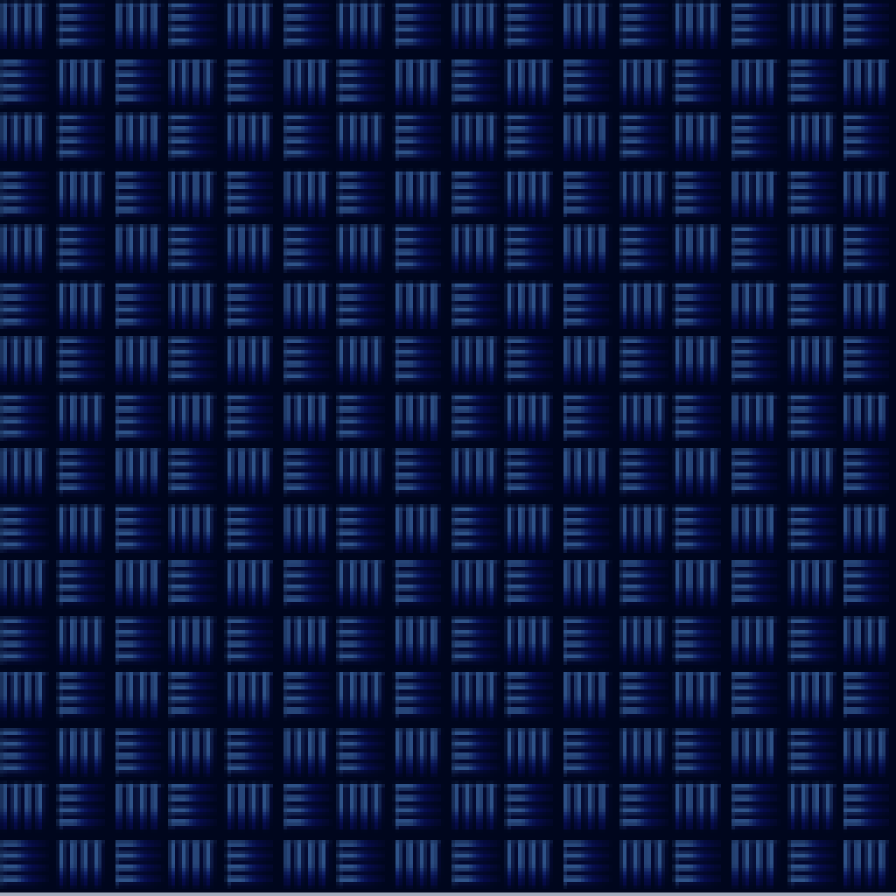
Give the GLSL for this pattern, as a three.js fragment shader.

```glsl
// Dark blue basket weave of 16 by 16 tiles with upright and level bars in turn, drawn in coarse blocks
#define GRID 256.0               // blocks across the canvas
#define PITCH vec2(16.04, 15.94) // tile spacing in blocks
#define TILE 13.2                // side of a tile in blocks
#define BAR_STEP 3.4             // spacing of the bars in blocks
#define BAR_WIDTH 1.65           // width of a bar in blocks
#define GUTTER vec3(0.0, 0.025, 0.115)
#define GAP vec3(0.015, 0.035, 0.18)
#define DEEP vec3(0.025, 0.045, 0.28)
#define BLUE vec3(0.06, 0.13, 0.41)
#define LIT vec3(0.18, 0.32, 0.53)
#define RIM vec3(0.64, 0.68, 0.75)

varying vec2 vUv;

// Share of a block, centred at x, that lies between 0 and size
float spanCover(float x, float size) {
  return clamp(x + 0.5, 0.0, 1.0) * clamp(size - x + 0.5, 0.0, 1.0);
}

// Share of a block covered by the repeated bars
float barCover(float x) {
  float fromCentre = abs(mod(x - 0.5 * BAR_WIDTH + 0.5 * BAR_STEP, BAR_STEP) - 0.5 * BAR_STEP);
  return clamp(0.5 * BAR_WIDTH + 0.5 - fromCentre, 0.0, 1.0) * step(x, TILE - 0.7);
}

// Bar colour from its bright start (0) to its dark end (1)
vec3 barColour(float t, float fade) {
  vec3 c = mix(LIT, BLUE, smoothstep(fade - 0.16, fade + 0.08, t));
  c = mix(c, DEEP, smoothstep(fade, fade + 0.24, t));
  return mix(c, GAP, smoothstep(fade + 0.2, fade + 0.5, t));
}

vec3 weave(vec2 uv) {
  // Block centre, counted from the top left
  vec2 block = floor(vec2(uv.x, 1.0 - uv.y) * GRID) + 0.5;
  if (block.y > GRID - 1.0) return RIM;

  // Small shifts make the bars fall differently on the blocks by column and row
  vec2 id = floor(block / PITCH);
  vec2 shift = vec2(0.25 + 0.36 * mod(id.x, 3.0), 0.7 + 0.4 * mod(id.y, 2.0));
  vec2 local = block - id * PITCH - shift;

  // Upright bars run down, level bars run right
  bool upright = mod(id.x + id.y, 2.0) < 0.5;
  float along = upright ? local.y : local.x;
  float across = upright ? local.x : local.y;
  float t = clamp(along / TILE, 0.0, 1.0);
  float fade = upright ? 0.66 : 0.46;

  // Dark gaps, a dim cap joining the bar starts, then the bars
  vec3 c = mix(GAP, GUTTER, smoothstep(0.5, 1.0, t));
  c = mix(c, LIT, 0.4 * spanCover(along, 1.0));
  c = mix(c, barColour(t, fade), barCover(across));
  float cover = spanCover(local.x, TILE) * spanCover(local.y, TILE);
  return mix(GUTTER, c, cover);
}

void main() {
  // Four samples soften the block edges
  vec3 sum = vec3(0.0);
  for (int i = 0; i < 4; i++) {
    vec2 corner = vec2(mod(float(i), 2.0), floor(float(i) / 2.0)) - 0.5;
    sum += weave(clamp(vUv + corner * 0.25 / GRID, 0.0, 0.9999));
  }
  gl_FragColor = vec4(sum / 4.0, 1.0);
}
```
